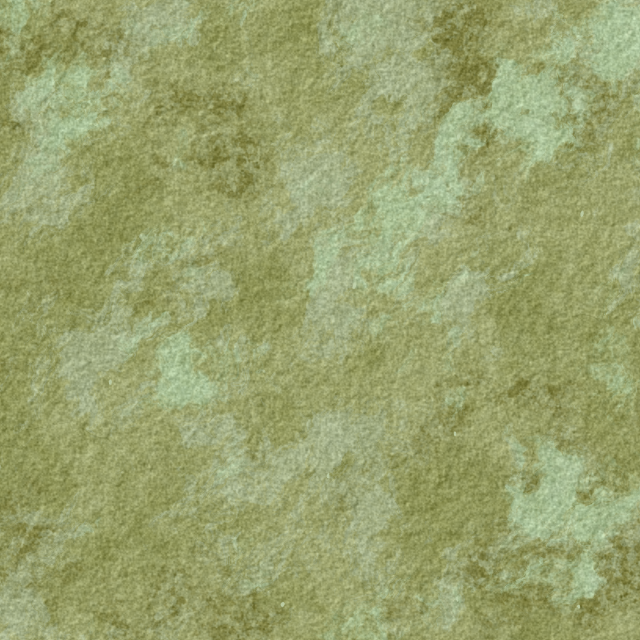
Reproduce this texture procedurally as a Shadertoy shader.

```glsl
// Weathered olive plaster with pale mint patches, brown-green stains and fine grain.

// Palette
const vec3 STAIN = vec3(0.475, 0.480, 0.235);
const vec3 MOSS  = vec3(0.562, 0.588, 0.355);
const vec3 OLIVE = vec3(0.615, 0.641, 0.427);
const vec3 SAGE  = vec3(0.650, 0.700, 0.550);
const vec3 MINT  = vec3(0.670, 0.770, 0.605);

// Feature sizes, in repeats per canvas height
const float CLOUD_SCALE  = 6.0;
const float PATCH_SCALE  = 9.0;
const float MINT_SCALE   = 6.0;
const vec2  STAIN_SCALE  = vec2(5.5, 8.5);
const float PIT_SCALE    = 85.0;
const float MOTTLE_SCALE = 38.0;
const float RELIEF_SCALE = 75.0;
const float GRAIN_SCALE  = 240.0;
const float FLECK_SCALE  = 26.0;

// Strengths
const float WARP_AMOUNT   = 0.05;
const float MOTTLE_AMOUNT = 0.12;
const float RELIEF_AMOUNT = 0.24;
const float GRAIN_AMOUNT  = 0.088;
const float STREAK_AMOUNT = 0.03;
const float CREASE_AMOUNT = 0.04;
const float FLECK_CHANCE  = 0.012;

float hash(vec2 p) {
    vec3 q = fract(vec3(p.xyx) * 0.1031);
    q += dot(q, q.yzx + 33.33);
    return fract((q.x + q.y) * q.z);
}

float noise(vec2 p) {
    vec2 cell = floor(p);
    vec2 f = fract(p);
    f = f * f * (3.0 - 2.0 * f);
    float low = mix(hash(cell), hash(cell + vec2(1, 0)), f.x);
    float high = mix(hash(cell + vec2(0, 1)), hash(cell + vec2(1, 1)), f.x);
    return mix(low, high, f.y);
}

// Layered noise, normalised to a mean of one half
float fbm(vec2 p, int octaves, float gain) {
    const mat2 TURN = mat2(1.6, 1.2, -1.2, 1.6);
    float sum = 0.0, total = 0.0, weight = 1.0;
    for (int i = 0; i < octaves; i++) {
        sum += weight * noise(p);
        total += weight;
        weight *= gain;
        p = TURN * p + 17.3;
    }
    return sum / total;
}

// Rare small chips of bright paint
float flecks(vec2 uv) {
    vec2 p = uv * FLECK_SCALE;
    vec2 cell = floor(p);
    vec2 centre = 0.3 + 0.4 * vec2(hash(cell + 11.0), hash(cell + 47.0));
    vec2 d = (fract(p) - centre) * vec2(1.3, 0.8);
    d += 0.08 * (noise(uv * 180.0) - 0.5);
    float chosen = step(hash(cell + 83.0), FLECK_CHANCE);
    return chosen * (1.0 - smoothstep(0.05, 0.11, length(d)));
}

void mainImage(out vec4 fragColor, in vec2 fragCoord) {
    vec2 uv = fragCoord / iResolution.y;
    vec2 warp = vec2(fbm(uv * 9.0 + 3.0, 5, 0.62), fbm(uv * 9.0 + 40.0, 5, 0.62)) - 0.5;
    vec2 p = uv + WARP_AMOUNT * 2.0 * warp;

    // Mottled ground
    float cloud = fbm(p * CLOUD_SCALE + 8.0, 6, 0.68);
    vec3 color = mix(MOSS, OLIVE, smoothstep(0.36, 0.60, cloud));

    // Worn pale patches with ragged edges, leaning slightly
    vec2 lean = vec2(p.x - 0.35 * p.y, 0.8 * p.y);
    float worn = fbm(lean * PATCH_SCALE + 61.0, 7, 0.74);
    color = mix(color, SAGE, 0.85 * smoothstep(0.49, 0.63, worn));

    // Brightest mint cores
    float core = fbm(lean * MINT_SCALE + 127.0, 7, 0.64);
    float mint = smoothstep(0.58, 0.73, core + 0.4 * (worn - 0.5));
    color = mix(color, MINT, 0.85 * mint);

    // Soft stains, speckled by pits
    float stain = smoothstep(0.52, 0.72, fbm(p * STAIN_SCALE + 205.0, 6, 0.62));
    float pits = smoothstep(0.32, 0.64, fbm(uv * PIT_SCALE, 3, 0.7));
    color = mix(color, STAIN, 0.9 * stain * (1.0 - mint) * mix(0.35, 1.0, pits));
    color = mix(color, SAGE, 0.3 * stain * (1.0 - pits));

    // Faint broken creases
    float ridge = abs(fbm(p * vec2(3.0, 5.0) + 90.0, 4, 0.5) - 0.5);
    float crease = 1.0 - smoothstep(0.001, 0.008, ridge);
    crease *= smoothstep(0.60, 0.85, noise(uv * 11.0 + 33.0));
    color -= CREASE_AMOUNT * crease;

    // Small blotches, tinted most in blue
    float mottle = fbm(uv * MOTTLE_SCALE + 71.0, 4, 0.8) - 0.5;
    color += MOTTLE_AMOUNT * mottle * vec3(0.8, 0.9, 1.3);

    // Rough surface lit from the upper left
    vec2 toLight = vec2(-0.003, 0.003);
    float relief = fbm(uv * RELIEF_SCALE, 3, 0.75) - fbm((uv + toLight) * RELIEF_SCALE, 3, 0.75);
    color += RELIEF_AMOUNT * relief;

    // Brushed streaks and fine grain
    float streak = noise(uv * vec2(110.0, 24.0) + 12.0) - 0.5;
    float grain = noise(uv * GRAIN_SCALE) + noise(uv.yx * GRAIN_SCALE * 1.7 + 5.0) - 1.0;
    color += STREAK_AMOUNT * streak + GRAIN_AMOUNT * grain;

    color = mix(color, vec3(0.76, 0.83, 0.68), 0.85 * flecks(uv));
    fragColor = vec4(clamp(color, 0.0, 1.0), 1.0);
}
```
